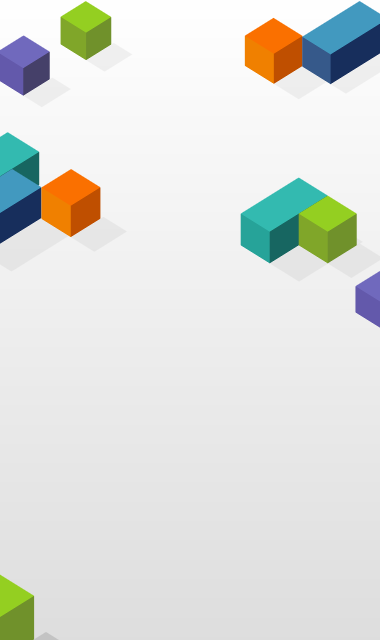
Reproduce this background procedurally as a Shadertoy shader.

```glsl
// Isometric coloured blocks with faint ground shadows on a pale vertical gradient.
// Lengths are in hundredths of the canvas height, with y pointing down.
#define SCENE vec2(59.6, 100.0)
#define SLOPE 0.62
#define SKY_TOP vec3(0.998)
#define SKY_BOTTOM vec3(0.868)
#define SOFT_SHADOW 0.05
#define DEEP_SHADOW 0.12

struct Paint { vec3 top, left, right; };

const Paint GREEN  = Paint(vec3(.58, .81, .13), vec3(.50, .65, .16), vec3(.44, .57, .17));
const Paint PURPLE = Paint(vec3(.44, .41, .74), vec3(.39, .35, .67), vec3(.27, .25, .41));
const Paint ORANGE = Paint(vec3(.98, .44, .00), vec3(.94, .50, .00), vec3(.75, .31, .00));
const Paint BLUE   = Paint(vec3(.26, .60, .75), vec3(.21, .35, .54), vec3(.09, .18, .36));
const Paint TEAL   = Paint(vec3(.20, .73, .69), vec3(.15, .64, .60), vec3(.09, .40, .38));

// Smooth step from 0 to 1 as x crosses zero, about one pixel wide.
float edge(float x) {
    float pixel = SCENE.y / iResolution.y;
    return clamp(x / pixel + 0.5, 0.0, 1.0);
}

float span(float x, float low, float high) {
    return edge(x - low) * edge(high - x);
}

// Coordinates along the two ground axes: right-down and right-up.
vec2 toGround(vec2 q) {
    return 0.5 * vec2(q.x + q.y / SLOPE, q.x - q.y / SLOPE);
}

// front: nearest top corner; size: left run, right run, height;
// shadow: reach, overhang as a share of the right run, darkness.
void drawBlock(inout vec3 color, vec2 p, vec2 front, vec3 size, vec3 shadow, Paint paint) {
    vec2 q = p - front;

    // Shadow swept over the ground from the lower right edge
    vec2 base = toGround(q - vec2(0.0, size.z));
    float shade = span(base.x, 0.0, shadow.x)
                * span(base.y, 0.0, size.y * (1.0 + shadow.y));
    color *= 1.0 - shadow.z * shade;

    // Outline of the whole block
    vec2 ground = toGround(q);
    float ridge = -SLOPE * abs(q.x);
    float body = span(q.x, -size.x, size.y) * edge(ridge + size.z - q.y)
               * edge(ground.x + size.x) * edge(size.y - ground.y);

    // Three flat faces
    vec3 face = mix(paint.left, paint.right, edge(q.x));
    face = mix(face, paint.top, edge(ridge - q.y));
    color = mix(color, face, body);
}

void mainImage(out vec4 fragColor, in vec2 fragCoord) {
    vec2 uv = fragCoord / iResolution.xy;
    vec2 p = vec2(uv.x, 1.0 - uv.y) * SCENE;
    vec3 color = mix(SKY_BOTTOM, SKY_TOP, uv.y);
    vec2 soft = vec2(0.1, SOFT_SHADOW);

    // Upper left cubes
    drawBlock(color, p, vec2(13.5, 5.1), vec3(4.0, 3.95, 4.3), vec3(2.9, soft), GREEN);
    drawBlock(color, p, vec2(3.65, 10.65), vec3(4.1, 4.15, 4.3), vec3(2.9, soft), PURPLE);

    // Upper right pair
    drawBlock(color, p, vec2(42.95, 8.4), vec3(4.55, 4.5, 4.7), vec3(3.9, soft), ORANGE);
    drawBlock(color, p, vec2(51.85, 8.5), vec3(4.45, 9.0, 4.65), vec3(2.4, soft), BLUE);

    // Left cluster, back to front
    drawBlock(color, p, vec2(-3.25, 29.55), vec3(4.95, 9.4, 5.2), vec3(0.0), TEAL);
    drawBlock(color, p, vec2(-2.6, 34.9), vec3(4.6, 9.1, 4.8), vec3(4.4, soft), BLUE);
    drawBlock(color, p, vec2(11.1, 32.15), vec3(4.6, 4.65, 4.9), vec3(3.7, soft), ORANGE);

    // Right cluster
    drawBlock(color, p, vec2(42.3, 36.2), vec3(4.55, 9.1, 4.95), vec3(4.6, soft), TEAL);
    drawBlock(color, p, vec2(51.4, 36.2), vec3(4.55, 4.55, 4.95), vec3(3.7, soft), GREEN);
    drawBlock(color, p, vec2(60.0, 47.35), vec3(4.25, 4.3, 4.1), vec3(0.0), PURPLE);

    // Lower left cube
    drawBlock(color, p, vec2(-0.3, 96.6), vec3(5.6, 5.65, 6.8),
              vec3(9.0, 0.33, DEEP_SHADOW), GREEN);

    fragColor = vec4(color, 1.0);
}
```
